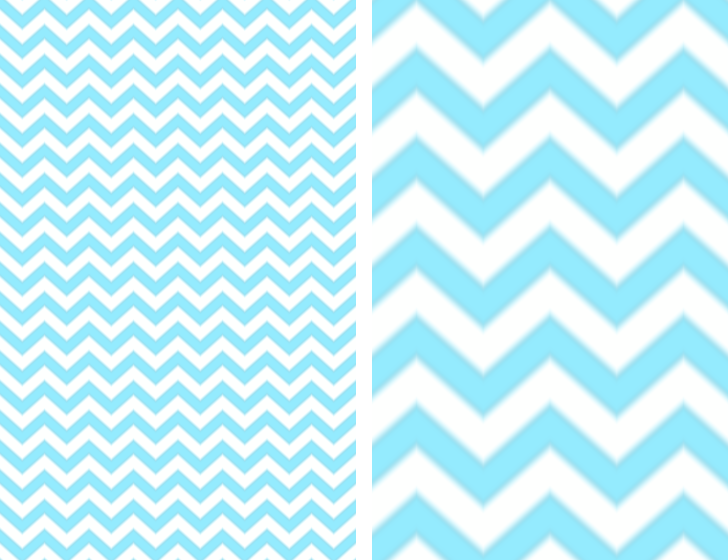
Left, the full canvas; right, a detail of the centre.
Give the GLSL for this pattern, as a Shadertoy shader.

```glsl
#define COLUMNS 8.0        // zigzags across the canvas width
#define ROWS 12.0          // stripes per canvas width, measured down
#define DEPTH 0.67         // peak to valley, in stripe periods
#define BAND 0.5           // blue share of each period
#define ROW_SHIFT 0.82     // first peak below the top, in stripe periods
#define SOFTNESS 0.0055    // half width of the edge, in canvas widths
#define RIM_OFFSET 0.0027  // distance of the dull rim inside the edge
#define RIM_WIDTH 0.0030
#define WHITE vec3(0.995, 1.0, 0.997)
#define BLUE vec3(0.58, 0.92, 0.995)
#define RIM_DULLING vec3(0.0, 0.04, 0.045)

// Triangle wave: 0 at whole numbers, 1 halfway between
float triangleWave(float x) {
    return 2.0 * abs(fract(x + 0.5) - 0.5);
}

// Signed distance to the stripe edge in canvas widths, positive in the blue
float chevronDistance(vec2 p) {
    float row = p.y * ROWS - ROW_SHIFT - DEPTH * triangleWave(p.x * COLUMNS);
    float fromCentre = abs(fract(row - 0.5 * BAND + 0.5) - 0.5);
    float slope = 2.0 * COLUMNS * DEPTH / ROWS;
    return (0.5 * BAND - fromCentre) / (ROWS * sqrt(1.0 + slope * slope));
}

void mainImage(out vec4 fragColor, in vec2 fragCoord) {
    // Canvas widths, measured down from the top left
    vec2 p = vec2(fragCoord.x, iResolution.y - fragCoord.y) / iResolution.x;
    float d = chevronDistance(p);

    // Soft stripe edge, never narrower than a pixel
    float soft = max(SOFTNESS, 0.7 / iResolution.x);
    vec3 color = mix(WHITE, BLUE, smoothstep(-soft, soft, d));

    // Slightly duller rim just inside the blue
    float rim = (d - RIM_OFFSET) / RIM_WIDTH;
    color -= RIM_DULLING * exp(-rim * rim);

    fragColor = vec4(color, 1.0);
}
```
